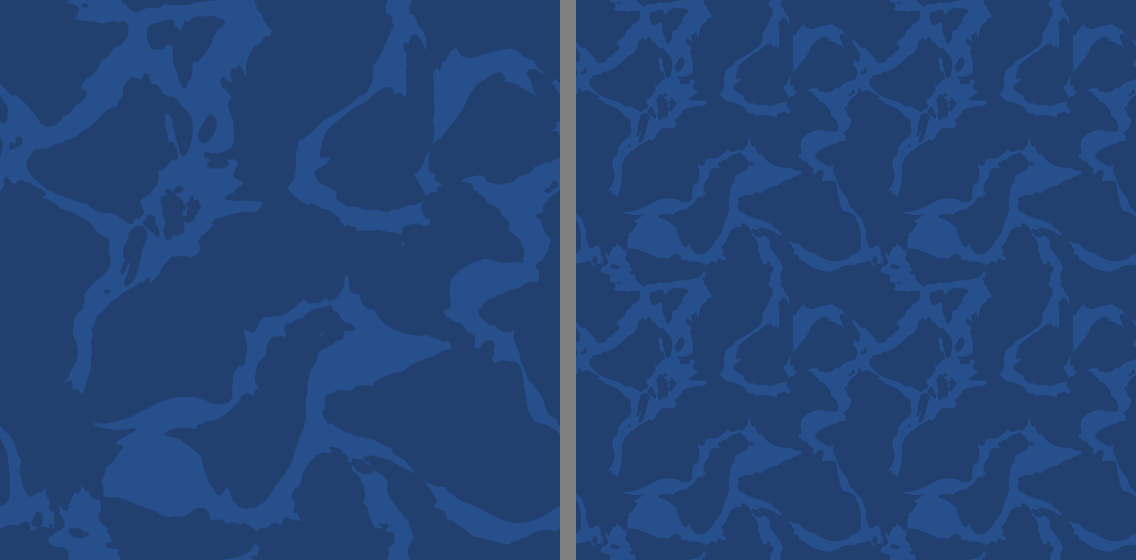
Left, the tile; right, the same tile 2 across and 2 down.
Give the GLSL for this pattern, as a Shadertoy shader.

```glsl
// Two-tone blue camouflage: a branching light network around rounded dark patches.
// Folded, wrapping gradient noise is summed over octaves and cut at one level;
// undersides of the light branches get more scalloped detail than their tops.

const vec3 DARK_BLUE = vec3(0.130, 0.248, 0.437);
const vec3 LIGHT_BLUE = vec3(0.150, 0.310, 0.550);

const float BASE_CELLS = 4.0;     // cells of the largest octave across the tile
const float WARP_CELLS = 5.0;     // cells of the bending noise
const float WARP_AMOUNT = 0.11;   // strength of the bending, in canvas units
const int DETAIL_OCTAVES = 3;
const float DETAIL_GAIN = 0.45;   // weight of each octave relative to the last
const float DETAIL_MEAN = 0.126;  // average of the detail sum
const float SMOOTH_EDGE = 0.55;   // detail strength on upper edges
const float ROUGH_EDGE = 1.15;    // detail strength on lower edges
const float SLOPE_STEP = 0.03;    // distance used to tell upper from lower edges
const float LIGHT_LEVEL = 0.215;  // field level below which the light tone shows

const float TAU = 6.28318;

float hash(vec2 cell, float seed) {
    return fract(sin(dot(cell, vec2(127.1, 311.7)) + seed * 74.7) * 43758.5453);
}

// Slope contribution of one lattice corner; the lattice wraps after "cells".
float corner(vec2 cell, vec2 offset, float cells, float seed) {
    float angle = TAU * hash(mod(cell, cells), seed);
    return dot(vec2(cos(angle), sin(angle)), offset);
}

// Gradient noise that repeats over the unit square.
float tileNoise(vec2 uv, float cells, float seed) {
    vec2 p = uv * cells + seed * vec2(0.37, 0.61);
    vec2 i = floor(p);
    vec2 f = p - i;
    vec2 s = f * f * f * (f * (f * 6.0 - 15.0) + 10.0);
    vec2 e = vec2(1.0, 0.0);
    float low = mix(corner(i, f, cells, seed),
                    corner(i + e.xy, f - e.xy, cells, seed), s.x);
    float high = mix(corner(i + e.yx, f - e.yx, cells, seed),
                     corner(i + e.xx, f - e.xx, cells, seed), s.x);
    return mix(low, high, s.y);
}

// Large branches follow the zero lines of the base noise.
float branches(vec2 uv) {
    return abs(tileNoise(uv, BASE_CELLS, 1.0));
}

// Finer folded octaves make scallops, spurs and small holes.
float scallops(vec2 uv) {
    float sum = 0.0;
    float weight = DETAIL_GAIN;
    float cells = BASE_CELLS * 2.0;
    for (int k = 0; k < DETAIL_OCTAVES; k++) {
        sum += weight * abs(tileNoise(uv, cells, 2.0 + float(k)));
        weight *= DETAIL_GAIN;
        cells *= 2.0;
    }
    return sum;
}

float camouflageField(vec2 uv) {
    // Bend the plane so that the branches curl
    vec2 bend = vec2(tileNoise(uv, WARP_CELLS, 7.0), tileNoise(uv, WARP_CELLS, 8.0));
    vec2 p = uv + WARP_AMOUNT * bend;

    // Strengthen the detail where the light tone lies above
    float base = branches(p);
    float slope = base - branches(p + vec2(0.0, SLOPE_STEP));
    float rough = mix(SMOOTH_EDGE, ROUGH_EDGE, smoothstep(-0.1, 0.1, slope));
    return base + DETAIL_MEAN + rough * (scallops(p) - DETAIL_MEAN);
}

void mainImage(out vec4 fragColor, in vec2 fragCoord) {
    vec2 uv = fragCoord / iResolution.xy;
    float field = camouflageField(uv) - LIGHT_LEVEL;

    // Smooth the border over about one pixel
    float soft = 0.7 * fwidth(field) + 1e-5;
    float dark = smoothstep(-soft, soft, field);
    fragColor = vec4(mix(LIGHT_BLUE, DARK_BLUE, dark), 1.0);
}
```
